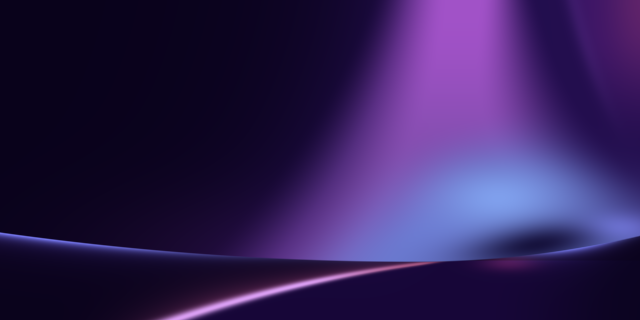
Write a Shadertoy shader that draws this background.

```glsl
// Height of the curved horizon, steeper on the right
float horizonHeight(float x) {
    float d = x - 1.3;
    return 0.182 + d * d * (d < 0.0 ? 0.054 : 0.165);
}

// Soft elliptical falloff
float glow(vec2 p, vec2 center, vec2 radius) {
    vec2 q = (p - center) / radius;
    return exp(-dot(q, q));
}

vec3 skyColor(vec2 p) {
    float t = 1.0 - p.y;

    // Dark backdrop with a violet halo left of the beam
    float left = 1.276 - 0.2 * t - 0.38 * t * t;
    float right = 1.59 + 0.1 * t + 0.9 * t * t * t;
    vec3 color = vec3(0.035, 0.008, 0.105);
    color += vec3(0.10, 0.045, 0.20) * exp(-4.5 * max(left - p.x, 0.0));
    color += vec3(0.05, 0.02, 0.05) * glow(p, vec2(0.75, 0.2), vec2(0.5, 0.2));

    // Flaring beam, violet above and blue below
    float leftSoft = 0.12 + 0.15 * t;
    float rightSoft = 0.09 + 0.22 * t;
    float beam = smoothstep(left - leftSoft, left + leftSoft, p.x)
               * (1.0 - smoothstep(right - rightSoft, right + rightSoft, p.x));
    vec3 violet = mix(vec3(0.50, 0.30, 0.67), vec3(0.63, 0.32, 0.78), smoothstep(0.4, 0.95, p.y));
    float blueness = smoothstep(0.62, 0.28, p.y - 0.3 * (p.x - 1.4))
                   * smoothstep(left - 0.05, left + 0.4, p.x);
    color = mix(color, mix(violet, vec3(0.42, 0.48, 0.82), blueness), beam);

    // Blue crest trailing to the right
    float ridge = 0.39 - 0.13 * (p.x - 1.56);
    float crest = exp(-pow((p.y - ridge) / 0.12, 2.0)) * smoothstep(1.25, 1.6, p.x);
    color = mix(color, vec3(0.36, 0.40, 0.70), 0.7 * crest * (1.0 - 0.5 * smoothstep(1.65, 2.0, p.x)));
    color = mix(color, vec3(0.52, 0.66, 0.96), 0.85 * glow(p, vec2(1.56, 0.38), vec2(0.2, 0.1)));

    // Dark hollow beneath the crest
    vec2 hollow = p - vec2(1.68, 0.235);
    hollow.y -= 0.16 * hollow.x;
    color = mix(color, vec3(0.07, 0.05, 0.21), 0.95 * glow(hollow, vec2(0.0), vec2(0.23, 0.062)));
    color += vec3(0.15, 0.16, 0.26) * glow(p, vec2(1.94, 0.29), vec2(0.13, 0.045));

    // Warm veil in the upper right corner
    float veil = p.x - (1.79 + 0.24 * t + 0.7 * t * t * 0.4);
    float veilFade = smoothstep(0.5, 0.1, t);
    color += vec3(0.09, 0.025, 0.09) * smoothstep(-0.03, 0.06, veil) * veilFade;
    color += vec3(0.07, 0.04, 0.08) * exp(-pow(veil / 0.03, 2.0)) * veilFade;
    color += vec3(0.15, 0.06, 0.02) * glow(p, vec2(2.02, 1.0), vec2(0.12, 0.25));
    return color;
}

vec3 groundColor(vec2 p, float depth, float pixel) {
    // Domed floor to the right of the ribbon
    float d = max(1.42 - p.x, 0.0);
    float ribbonOffset = p.y - (0.186 - 0.1 * d - 0.135 * d * d);
    float inside = smoothstep(pixel, -pixel, ribbonOffset);
    vec3 floorColor = mix(vec3(0.09, 0.025, 0.22), vec3(0.045, 0.015, 0.13), smoothstep(1.5, 2.0, p.x));
    vec3 color = mix(vec3(0.04, 0.01, 0.11), floorColor, inside);

    // Warm sheen above the ribbon, widening to the left
    float reach = smoothstep(0.0, 0.12, d);
    float sheen = exp(-max(ribbonOffset, 0.0) / (0.005 + 0.055 * d)) * (1.0 - inside);
    color += vec3(0.40, 0.17, 0.25) * sheen * reach * smoothstep(0.15, 0.75, p.x);

    // Bright ribbon core
    float thickness = 0.004 + 0.014 * d;
    float core = exp(-pow((ribbonOffset - 0.3 * thickness) / thickness, 2.0));
    color = mix(color, mix(vec3(0.62, 0.32, 0.48), vec3(0.85, 0.62, 0.95), smoothstep(0.1, 0.5, d)), core * reach);
    color += vec3(0.20, 0.06, 0.10) * glow(p, vec2(1.59, 0.178), vec2(0.09, 0.025));

    // Cool rim just below the horizon
    float rim = 0.15 + 0.85 * smoothstep(1.0, 0.1, p.x);
    rim = max(rim * smoothstep(1.4, 1.1, p.x), 0.85 * glow(vec2(p.x, 0.0), vec2(1.8, 0.0), vec2(0.16, 1.0)));
    color += vec3(0.42, 0.50, 0.80) * rim * exp(-depth / 0.011);
    color += vec3(0.09, 0.06, 0.20) * rim * exp(-depth / 0.04);
    return color;
}

void mainImage(out vec4 fragColor, in vec2 fragCoord) {
    // Two units wide, one unit high
    vec2 p = fragCoord / iResolution.xy * vec2(2.0, 1.0);
    float pixel = 1.0 / iResolution.y;
    float elevation = p.y - horizonHeight(p.x);

    vec3 ground = groundColor(p, max(-elevation, 0.0), pixel);
    vec3 color = mix(ground, skyColor(p), smoothstep(-pixel, pixel, elevation));
    fragColor = vec4(clamp(color, 0.0, 1.0), 1.0);
}
```
